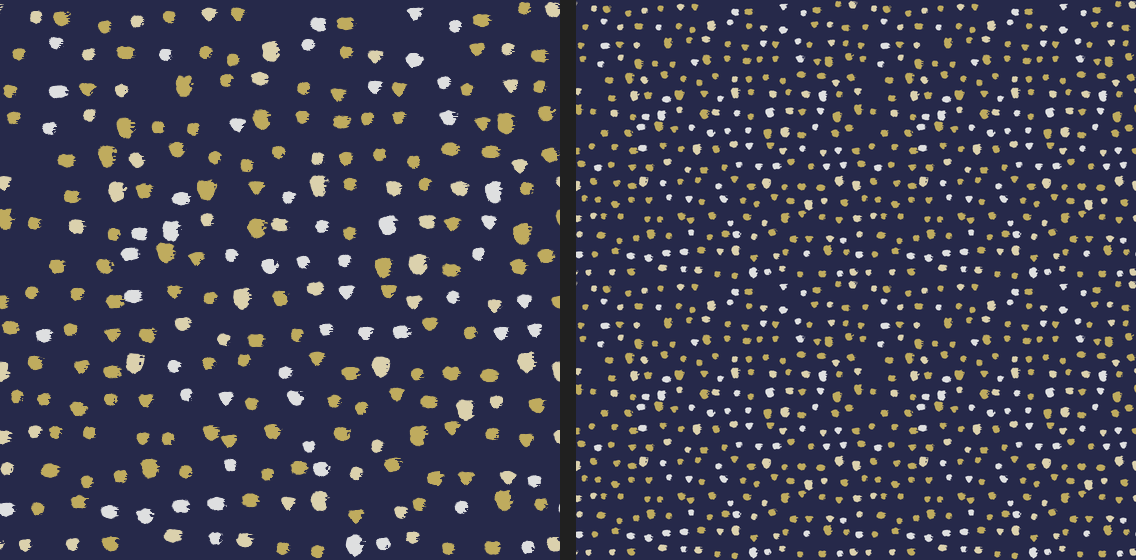
Left: one tile. Right: repeated 2 by 2.
A three.js fragment shader for this pattern:

```glsl
#define CELLS 16.0
#define JITTER 0.29
#define EMPTY 0.03
#define EDGE 0.018
#define WOBBLE 0.26
#define DRY_START 0.2
#define DRY_AMOUNT 0.64
#define NAVY vec3(0.15, 0.16, 0.29)
#define GOLD vec3(0.75, 0.67, 0.37)
#define CREAM vec3(0.86, 0.82, 0.68)
#define WHITE vec3(0.87, 0.875, 0.88)

varying vec2 vUv;

float hash(vec2 p) {
  return fract(sin(dot(p, vec2(127.1, 311.7))) * 43758.5453);
}

float noise(vec2 p) {
  vec2 i = floor(p), f = fract(p);
  f = f * f * (3.0 - 2.0 * f);
  return mix(mix(hash(i), hash(i + vec2(1.0, 0.0)), f.x),
             mix(hash(i + vec2(0.0, 1.0)), hash(i + 1.0), f.x), f.y);
}

// Dab kinds: half width, half height, downward taper, lean of the dry side
vec4 dabKind(float pick) {
  if (pick < 0.36) return vec4(0.178, 0.175, 0.08, -0.35);
  if (pick < 0.52) return vec4(0.185, 0.190, 0.50, -0.10);
  if (pick < 0.70) return vec4(0.225, 0.205, 0.25, 0.45);
  if (pick < 0.83) return vec4(0.245, 0.185, 0.05, 0.00);
  return vec4(0.245, 0.290, 0.22, 0.15);
}

vec3 dabColor(float pick) {
  return pick < 0.53 ? GOLD : (pick < 0.79 ? WHITE : CREAM);
}

// Coverage of one brush dab, dry and broken on its right side
float dab(vec2 p, vec4 kind, vec2 seed) {
  vec2 q = p / kind.xy;
  q.x /= max(0.35, 1.0 + kind.z * min(q.y, 1.0));
  q.x *= q.x > 0.0 ? 0.9 : 1.0;

  // Uneven rounded outline
  vec2 a = pow(abs(q) + 0.001, vec2(2.4));
  float radius = pow(a.x + a.y, 1.0 / 2.4);
  radius += WOBBLE * (noise(q * 2.0 + seed) - 0.5);
  radius += 0.12 * (noise(q * 6.0 + seed + 31.0) - 0.5);
  float body = smoothstep(-EDGE, EDGE, (1.0 - radius) * min(kind.x, kind.y));

  // Bristle gaps
  float dry = smoothstep(DRY_START, 1.0, q.x + kind.w * q.y);
  float bristle = noise(q * vec2(3.5, 5.5) + seed + 57.0);
  float paint = smoothstep(-0.1, 0.1, bristle - mix(-0.2, DRY_AMOUNT, dry));
  return body * paint;
}

void main() {
  vec2 uv = vUv * CELLS;
  vec3 color = NAVY;

  for (int j = -1; j <= 1; j++) {
    // Every row slides by its own amount
    float row = floor(uv.y) + float(j);
    float x = uv.x + hash(vec2(mod(row, CELLS), 91.0));

    for (int i = -1; i <= 1; i++) {
      vec2 cell = vec2(floor(x) + float(i), row);
      vec2 id = mod(cell, CELLS);
      float angle = 6.2832 * hash(id + 3.7);
      vec2 offset = JITTER * sqrt(hash(id + 11.3)) * vec2(cos(angle), sin(angle));
      vec2 p = vec2(x, uv.y) - cell - 0.5 - offset;

      float cover = dab(p, dabKind(hash(id + 23.9)), id * 17.0);
      cover *= step(EMPTY, hash(id + 47.1));
      color = mix(color, dabColor(hash(id + 61.3)), cover);
    }
  }

  gl_FragColor = vec4(color, 1.0);
}
```
